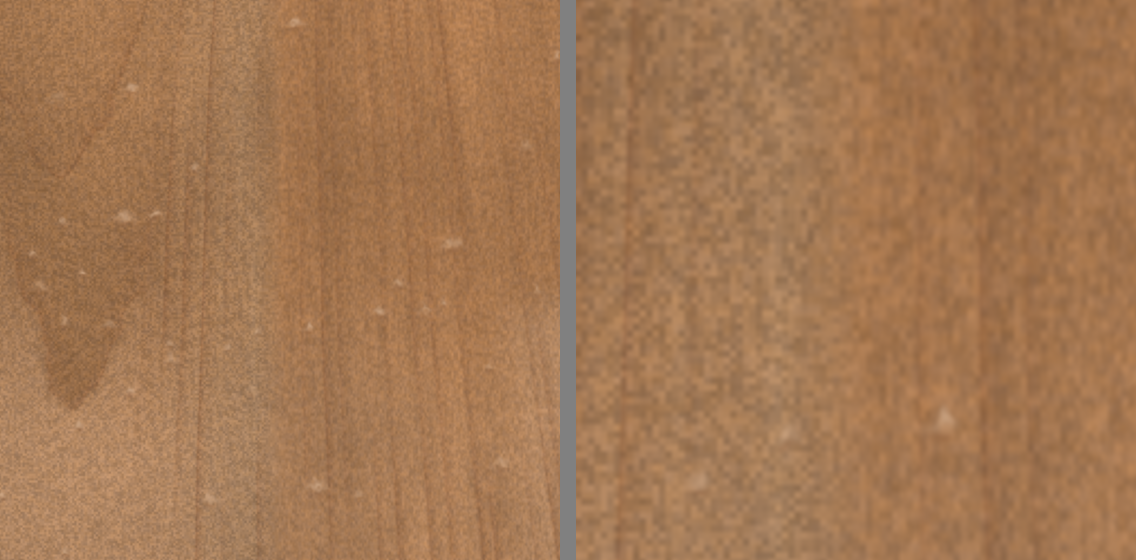
Left, the full canvas; right, a detail of the centre.
Give the GLSL for this texture, as a three.js fragment shader.

```glsl
varying vec2 vUv;

const vec3 WOOD = vec3(0.605, 0.438, 0.294);
const vec3 AMBER = vec3(0.628, 0.446, 0.294);
const vec3 PALE = vec3(0.715, 0.545, 0.402);
const vec3 GREY = vec3(0.610, 0.478, 0.355);
const vec3 RING = vec3(0.530, 0.345, 0.220);
const vec3 FLECK = vec3(0.810, 0.660, 0.530);
const float SEAM = 0.487;         // boundary of the grey band
const float FAN = 0.34;           // spread of the rings toward the bottom
const float RING_COUNT = 30.0;
const float RING_STRENGTH = 0.42;
const float GRAIN = 0.20;
const float TINT = 0.030;         // warm and cool variation of the grain
const float FLECK_CELLS = 11.0;

float hash(vec2 p) {
  return fract(sin(dot(p, vec2(127.1, 311.7))) * 43758.5);
}

float noise(vec2 p) {
  vec2 i = floor(p), f = fract(p);
  f = f * f * (3.0 - 2.0 * f);
  return mix(mix(hash(i), hash(i + vec2(1.0, 0.0)), f.x),
             mix(hash(i + vec2(0.0, 1.0)), hash(i + 1.0), f.x), f.y);
}

float fbm(vec2 p) {
  float sum = 0.0, amp = 0.5;
  for (int i = 0; i < 4; i++) {
    sum += amp * noise(p);
    p = p * 2.03 + 17.3;
    amp *= 0.5;
  }
  return sum / 0.9375;
}

// Signed distance to a pointed cathedral arch, positive inside
float arch(vec2 p, vec2 tip, float steep) {
  float dx = abs(p.x - tip.x);
  float slope = 0.6 + 2.0 * steep * dx;
  return (p.y - tip.y - dx * (0.6 + steep * dx)) / sqrt(1.0 + slope * slope);
}

// Thin ring with a soft shadow on its inner side
float archLine(float d) {
  float line = exp(-pow(d / 0.004, 2.0));
  float shade = smoothstep(-0.008, 0.008, d) * exp(-max(d, 0.0) / 0.03);
  return 0.45 * line + 0.35 * shade;
}

// Near-vertical rings, each sharp on one side and fading on the other
float rings(float u, float y) {
  float cell = floor(u * RING_COUNT), sum = 0.0;
  for (int k = -1; k <= 1; k++) {
    float id = cell + float(k);
    float d = u - (id + 0.15 + 0.7 * hash(vec2(id, 3.0))) / RING_COUNT;
    float width = mix(0.002, 0.0035, hash(vec2(id, 7.0)));
    float profile = d < 0.0 ? exp(-d * d / (width * width)) : exp(-d / (width * 2.5));
    float fade = smoothstep(0.15, 0.7, noise(vec2(id * 5.7, y * 3.5)));
    sum += profile * fade * mix(0.45, 1.0, hash(vec2(id, 11.0)));
  }
  return min(sum, 1.0);
}

// Scattered pale bumps: x is the highlight, y the shadow below it
vec2 flecks(vec2 p) {
  vec2 cell = floor(p * FLECK_CELLS), sum = vec2(0.0);
  for (int j = -1; j <= 1; j++) {
    for (int i = -1; i <= 1; i++) {
      vec2 id = cell + vec2(float(i), float(j));
      vec2 center = (id + vec2(hash(id + 1.3), hash(id + 5.9))) / FLECK_CELLS;
      float chance = 0.14 + 0.35 * exp(-pow((center.y - 0.44) / 0.10, 2.0));
      float size = mix(0.005, 0.011, pow(hash(id + 9.1), 1.5));
      vec2 q = (p - center) / size;
      q += 1.1 * (vec2(noise(p * 130.0), noise(p * 130.0 + 40.0)) - 0.5);
      q.x /= mix(0.7, 1.4, hash(id + 4.7));
      float shown = step(hash(id + 2.2), chance) * mix(0.4, 1.0, hash(id + 6.4));
      float taper = 1.0 + 0.5 * clamp(q.y, -0.8, 1.5);
      sum.x += shown * exp(-q.x * q.x * taper * taper - q.y * q.y);
      sum.y += shown * exp(-q.x * q.x - pow((q.y + 1.5) * 1.4, 2.0));
    }
  }
  return min(sum, 1.0);
}

void main() {
  vec2 p = vUv;
  float cloud = fbm(p * vec2(5.0, 4.0)) - 0.5;
  vec2 wobble = vec2(fbm(p * 14.0), fbm(p * 14.0 + 31.0)) - 0.5;
  float u = (p.x - 0.475) / (1.0 + FAN * (1.0 - p.y)) + 0.006 * (noise(p * vec2(4.0, 5.0)) - 0.5);
  float upper = arch(p + 0.055 * wobble, vec2(0.11, 0.69), 8.5);
  float lower = arch(p + 0.060 * wobble, vec2(0.137, 0.28), 14.0);
  float streak = noise(vec2(u * 75.0, p.y * 2.5));

  // Broad areas of colour
  float right = smoothstep(SEAM - 0.025, SEAM + 0.025, p.x);
  float band = smoothstep(0.22, 0.46, p.x) * (1.0 - right) * mix(0.4, 1.0, streak);
  float low = 1.0 - smoothstep(0.15, 0.62, p.y + 0.3 * cloud);
  float outside = 1.0 - smoothstep(-0.025, 0.02, lower);
  float edge = smoothstep(0.84, 0.98, p.x) * (1.0 - smoothstep(0.40, 0.52, p.y + 0.1 * cloud));
  vec3 color = mix(WOOD, AMBER, right);
  color = mix(color, PALE, max(low * mix(outside * 0.9, 0.50, right), edge * 0.85));
  color = mix(color, GREY, band * 0.75);
  color *= 1.0 + 0.20 * cloud + 0.06 * smoothstep(0.6, 1.0, p.y);

  // Growth rings and fine streaks
  float straight = smoothstep(-0.20, -0.16, u);
  color = mix(color, RING, RING_STRENGTH * straight * rings(u, p.y));
  float leftSide = 1.0 - smoothstep(0.22, 0.31, p.x);
  float arches = archLine(lower) * (1.0 - 0.6 * smoothstep(0.45, 0.65, p.y)) + 0.8 * archLine(upper);
  color = mix(color, RING, min(arches, 1.0) * leftSide * mix(0.3, 0.9, noise(p * 18.0)));
  color *= 1.0 + 0.06 * straight * (streak - 0.5);

  // Fine speckled grain, stretched along the wood on the right
  float speckle = noise(p * vec2(260.0, 250.0)) - 0.5;
  float fibre = noise(p * vec2(250.0, 150.0) + 90.0) - 0.5;
  float pores = noise(p * vec2(125.0, 90.0) + 50.0) - 0.5;
  color *= 1.0 + GRAIN * (mix(speckle, fibre, 0.7 * right) + 0.35 * pores);
  color += TINT * vec3(-0.3, 0.2, 1.0) * (noise(p * 170.0 + 70.0) - 0.5);

  vec2 bump = flecks(p);
  color = mix(color, RING, 0.4 * bump.y);
  color = mix(color, FLECK, 0.8 * bump.x);
  gl_FragColor = vec4(color, 1.0);
}
```
